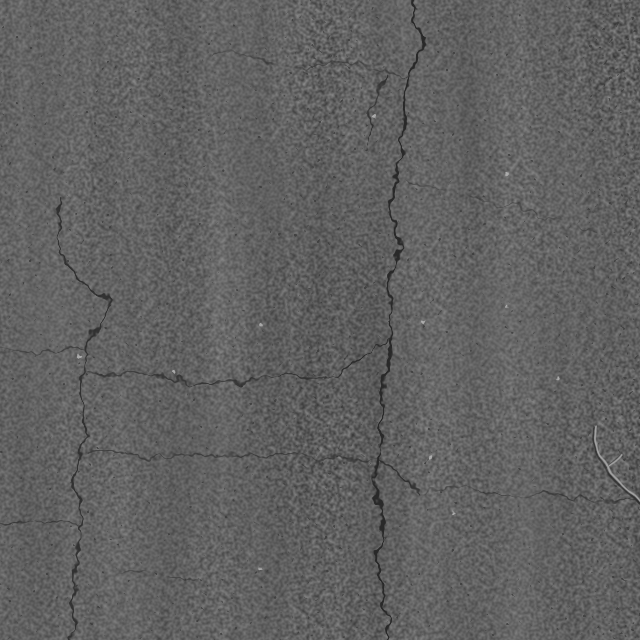
Write a Shadertoy shader that draws this texture.

```glsl
// Worn grey asphalt with vertical wear streaks, branching cracks, pale chips and a dry twig.

const float BASE_GREY = 0.388;
const float CRACK_GREY = 0.16;
const float PIT_GREY = 0.23;
const float CHIP_GREY = 0.72;
const float TWIG_GREY = 0.66;
const float GRAIN_FREQ = 195.0;
const float GRAIN_CONTRAST = 0.135;
const float STREAK_CONTRAST = 0.045;
const float MAIN_WIDTH = 0.0019;
const float BRANCH_WIDTH = 0.0013;
const float CHIP_CELLS = 13.0;
const float CHIP_CHANCE = 0.09;

// Long cracks, as points from top to bottom
const vec2 RIGHT_CRACK[11] = vec2[](
    vec2(.643, 1.01), vec2(.667, .945), vec2(.632, .88), vec2(.634, .80),
    vec2(.617, .753), vec2(.618, .596), vec2(.607, .466), vec2(.603, .349),
    vec2(.592, .286), vec2(.586, .167), vec2(.609, -.01));
const vec2 LEFT_CRACK[7] = vec2[](
    vec2(.091, .694), vec2(.089, .603), vec2(.167, .529), vec2(.130, .447),
    vec2(.130, .323), vec2(.120, .167), vec2(.112, -.01));

// Branch cracks, as segments from strongest to faintest
const vec4 BRANCHES[12] = vec4[](
    vec4(.52, .414, .607, .466), vec4(.592, .286, .658, .238),
    vec4(.596, .883, .573, .772), vec4(.31, .404, .52, .414),
    vec4(.13, .427, .31, .404), vec4(-.01, .186, .12, .177),
    vec4(.658, .238, 1.01, .215), vec4(.14, .293, .592, .286),
    vec4(-.01, .449, .13, .453), vec4(.33, .915, .632, .885),
    vec4(.117, .102, .31, .104), vec4(.62, .72, .93, .64));

const vec4 TWIG[4] = vec4[](
    vec4(.930, .332, .934, .296), vec4(.934, .296, .957, .258),
    vec4(.957, .258, 1.01, .208), vec4(.951, .268, .970, .290));

float hash(vec2 p) {
    vec3 q = fract(p.xyx * 0.1031);
    q += dot(q, q.yzx + 33.33);
    return fract((q.x + q.y) * q.z);
}

float cornerSlope(vec2 cell, vec2 offset) {
    float angle = 6.28319 * hash(cell);
    return dot(vec2(cos(angle), sin(angle)), offset);
}

float gradientNoise(vec2 p) {
    vec2 i = floor(p), f = p - i;
    vec2 u = f * f * f * (f * (f * 6.0 - 15.0) + 10.0);
    vec2 e = vec2(1, 0);
    return mix(mix(cornerSlope(i, f), cornerSlope(i + e, f - e), u.x),
               mix(cornerSlope(i + e.yx, f - e.yx), cornerSlope(i + 1.0, f - 1.0), u.x), u.y);
}

vec2 noisePair(vec2 p) {
    return vec2(gradientNoise(p), gradientNoise(p + vec2(37.4, 71.8)));
}

float segmentDistance(vec2 p, vec2 a, vec2 b) {
    vec2 pa = p - a, ba = b - a;
    return length(pa - ba * clamp(dot(pa, ba) / dot(ba, ba), 0.0, 1.0));
}

float stroke(float dist, float halfWidth, float blur) {
    return 1.0 - smoothstep(halfWidth - blur, halfWidth + blur, dist);
}

float crackMask(vec2 uv, float blur) {
    // Bend the straight paths into ragged ones
    vec2 p = uv + 0.018 * noisePair(uv * 14.0) + 0.010 * noisePair(uv * 48.0)
           + 0.004 * noisePair(uv * 125.0);
    float vary = 1.0 + 1.1 * gradientNoise(uv * 42.0 + 9.0);
    float right = 1.0, left = 1.0;
    for (int i = 0; i < 10; i++)
        right = min(right, segmentDistance(p, RIGHT_CRACK[i], RIGHT_CRACK[i + 1]));
    for (int i = 0; i < 6; i++)
        left = min(left, segmentDistance(p, LEFT_CRACK[i], LEFT_CRACK[i + 1]));
    float mask = stroke(right, MAIN_WIDTH * vary, blur);
    mask = max(mask, 0.85 * stroke(left, MAIN_WIDTH * 0.85 * vary, blur));

    // Fainter branches break up along their length
    float gaps = gradientNoise(uv * 23.0 + 50.0);
    for (int i = 0; i < 12; i++) {
        float faint = float(i) / 11.0;
        float d = segmentDistance(p, BRANCHES[i].xy, BRANCHES[i].zw);
        float strength = mix(0.9, 0.4, faint) * (1.0 - faint * smoothstep(-0.1, 0.3, gaps));
        mask = max(mask, strength * stroke(d, BRANCH_WIDTH * vary, blur));
    }
    return mask;
}

float chipMask(vec2 uv, float blur) {
    vec2 cell = floor(uv * CHIP_CELLS);
    vec2 spot = 0.2 + 0.6 * vec2(hash(cell + 3.1), hash(cell + 8.7));
    vec2 d = uv - (cell + spot) / CHIP_CELLS + 0.004 * noisePair(uv * 160.0);
    float size = mix(0.0015, 0.0035, hash(cell + 5.3));
    return step(hash(cell + 21.0), CHIP_CHANCE) * stroke(length(d), size, blur);
}

float twigDistance(vec2 p) {
    float d = 1.0;
    for (int i = 0; i < 4; i++) d = min(d, segmentDistance(p, TWIG[i].xy, TWIG[i].zw));
    return d;
}

void mainImage(out vec4 fragColor, in vec2 fragCoord) {
    vec2 uv = fragCoord / iResolution.xy;
    float blur = max(0.8 / iResolution.y, 0.0008);

    // Vertical wear streaks, darker in the wheel band and at the right edge
    float streaks = gradientNoise(vec2(uv.x * 13.0, uv.y * 1.3) + 4.0)
                  + 0.6 * gradientNoise(vec2(uv.x * 45.0, uv.y * 3.0) + 17.0);
    float rough = exp(-pow((uv.x - 0.51) / 0.07, 2.0)) * 0.6 + smoothstep(0.86, 1.0, uv.x);
    float grey = BASE_GREY + STREAK_CONTRAST * streaks - 0.014 * rough;

    // Stone grain and dark pits
    vec2 g = mat2(0.8, 0.6, -0.6, 0.8) * uv * GRAIN_FREQ;
    float grain = gradientNoise(g) + 0.55 * gradientNoise(g * 0.5 + 31.0);
    float patches = 1.0 + 0.5 * gradientNoise(uv * vec2(9.0, 5.0) + 60.0);
    grey += GRAIN_CONTRAST * grain * patches * (0.92 + 0.4 * rough);
    float pits = gradientNoise(g * 0.75 + 90.0) + 0.08 * rough;
    grey = mix(grey, PIT_GREY, 0.8 * smoothstep(0.42, 0.58, pits));

    // Cracks, loose chips, then the twig over its shadow
    grey = mix(grey, CRACK_GREY, crackMask(uv, blur));
    grey = mix(grey, CHIP_GREY, 0.85 * chipMask(uv, blur));
    vec2 bent = uv + 0.006 * noisePair(uv * 40.0);
    grey = mix(grey, CRACK_GREY, 0.7 * stroke(twigDistance(bent + vec2(0.003, 0.002)), 0.0015, blur));
    grey = mix(grey, TWIG_GREY, 0.9 * stroke(twigDistance(bent), 0.0014, blur));

    fragColor = vec4(vec3(grey), 1.0);
}
```
